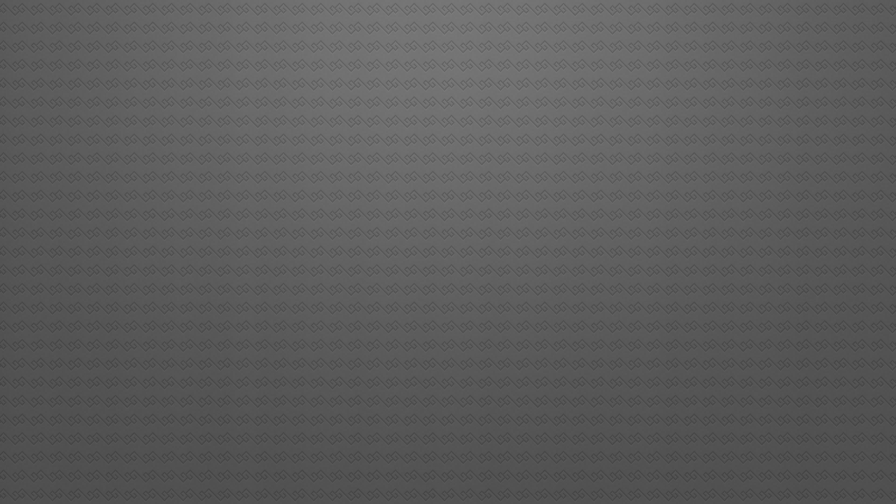
Give the GLSL for this pattern, as a Shadertoy shader.

```glsl
// Grey wall of small diagonal hooked frets under a soft light from the top
const float ROWS = 27.0;         // repeats down the canvas
const float STEPS = 4.0;         // fret grid steps per repeat
const float HALF_WIDTH = 0.18;   // line half width, in fret steps

float hash(vec2 p) {
    return fract(sin(dot(p, vec2(127.1, 311.7))) * 43758.5453);
}

float smoothNoise(float x, float seed) {
    float i = floor(x);
    return mix(hash(vec2(i, seed)), hash(vec2(i + 1.0, seed)), smoothstep(0.0, 1.0, x - i));
}

float segment(vec2 p, vec2 a, vec2 b) {
    vec2 pa = p - a, ba = b - a;
    return length(pa - ba * clamp(dot(pa, ba) / dot(ba, ba), 0.0, 1.0));
}

// Half of a fret: an arm from the centre that curls into a square hook
float hookedArm(vec2 p) {
    float d = segment(p, vec2(0.0), vec2(2.5, 0.0));
    d = min(d, segment(p, vec2(2.5, 0.0), vec2(2.5, 2.0)));
    d = min(d, segment(p, vec2(2.5, 2.0), vec2(0.5, 2.0)));
    d = min(d, segment(p, vec2(0.5, 2.0), vec2(0.5, 1.0)));
    return min(d, segment(p, vec2(0.5, 1.0), vec2(1.5, 1.0)));
}

// Distance to the nearest fret, with overlaps from neighbouring cells
float fretDistance(vec2 p) {
    vec2 cell = fract(p) - 0.5;
    float d = 10.0;
    for (int y = -1; y <= 1; y++) {
        for (int x = -1; x <= 1; x++) {
            vec2 q = cell - vec2(x, y);
            vec2 diagonal = STEPS * vec2(q.x - q.y, q.x + q.y);
            d = min(d, min(hookedArm(diagonal), hookedArm(-diagonal)));
        }
    }
    return d;
}

float lineMask(vec2 p, float blur) {
    return 1.0 - smoothstep(-blur, blur, fretDistance(p) - HALF_WIDTH);
}

float topLight(vec2 uv) {
    vec2 d = uv - vec2(0.5, 1.0);
    return exp(-4.6 * d.x * d.x - 2.3 * d.y * d.y);
}

void mainImage(out vec4 fragColor, in vec2 fragCoord) {
    vec2 uv = fragCoord / iResolution.xy;
    vec2 p = fragCoord / iResolution.y * ROWS;
    float blur = 0.75 * STEPS * sqrt(2.0) * ROWS / iResolution.y;

    // Wall tone and light
    float grey = 0.305 + 0.155 * topLight(uv);

    // Engraved lines with a faint lit lower edge
    float groove = lineMask(p, blur);
    float litEdge = lineMask(p + vec2(0.0, 0.08), blur) * (1.0 - groove);
    grey *= 1.0 - 0.14 * groove + 0.05 * litEdge;

    // Faint upright streaks and fine grain
    grey += 0.006 * (smoothNoise(uv.x * 40.0, 3.0) - 0.5);
    grey += 0.008 * (hash(floor(p * 10.0)) - 0.5);

    fragColor = vec4(vec3(grey), 1.0);
}
```
